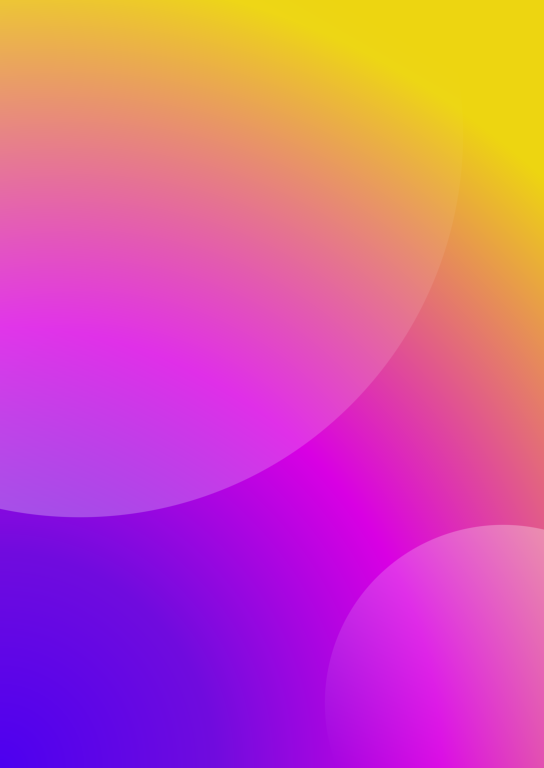
Write a Shadertoy shader that draws this background.

```glsl
// Lengths are in canvas heights, origin at the lower left.
const vec3 BLUE    = vec3(0.30, 0.00, 0.94);
const vec3 VIOLET  = vec3(0.44, 0.045, 0.87);
const vec3 MAGENTA = vec3(0.85, 0.00, 0.89);
const vec3 YELLOW  = vec3(0.93, 0.835, 0.065);

const float VIOLET_RADIUS  = 0.28;
const float MAGENTA_RADIUS = 0.575;
const float YELLOW_RADIUS  = 1.045;

// Discs: centre in xy, radius in z
const vec3 LARGE_DISC = vec3(0.104, 0.8255, 0.499);
const vec3 SMALL_DISC = vec3(0.655, 0.0846, 0.232);

// Veil opacity: slope in xy, value at the origin in z
const vec3 LARGE_VEIL = vec3(-0.177, -0.307, 0.387);
const vec3 SMALL_VEIL = vec3(0.384, 0.676, -0.171);

// Position of x between two stops, limited to 0..1
float ramp(float from, float to, float x) {
    return clamp((x - from) / (to - from), 0.0, 1.0);
}

// Radial gradient spreading from the lower left corner
vec3 cornerGlow(vec2 p) {
    float r = length(p);
    vec3 color = mix(BLUE, VIOLET, ramp(0.0, VIOLET_RADIUS, r));
    color = mix(color, MAGENTA, ramp(VIOLET_RADIUS, MAGENTA_RADIUS, r));
    return mix(color, YELLOW, ramp(MAGENTA_RADIUS, YELLOW_RADIUS, r));
}

// White disc whose opacity fades along a line
vec3 addVeil(vec3 color, vec2 p, vec3 disc, vec3 veil, float pixel) {
    float edge = length(p - disc.xy) - disc.z;
    float coverage = 1.0 - smoothstep(-pixel, pixel, edge);
    float opacity = clamp(dot(p, veil.xy) + veil.z, 0.0, 1.0);
    return mix(color, vec3(1.0), coverage * opacity);
}

void mainImage(out vec4 fragColor, in vec2 fragCoord) {
    vec2 p = fragCoord / iResolution.y;
    float pixel = 0.75 / iResolution.y;

    vec3 color = cornerGlow(p);
    color = addVeil(color, p, LARGE_DISC, LARGE_VEIL, pixel);
    color = addVeil(color, p, SMALL_DISC, SMALL_VEIL, pixel);

    fragColor = vec4(color, 1.0);
}
```
